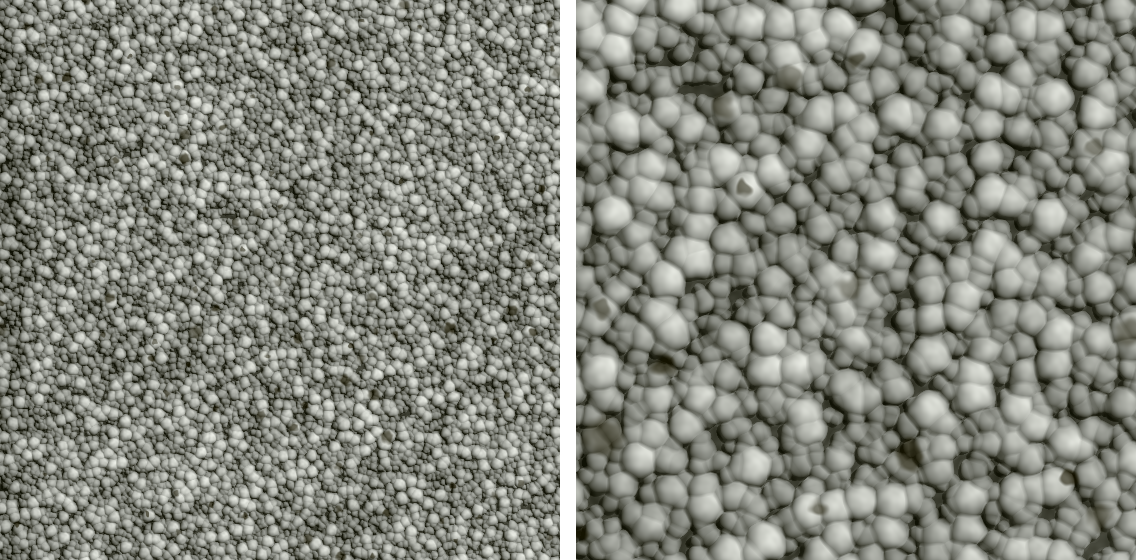
Left, the full canvas; right, a detail of the centre.
Reproduce this texture procedurally as a WebGL 1 fragment shader.

```glsl
precision highp float;
uniform vec2 u_resolution;

vec3 hash3(vec2 p) {
  vec3 q = fract(p.xyx * vec3(0.1031, 0.1030, 0.0973));
  q += dot(q, q.yxz + 33.33);
  return fract((q.xxy + q.yzz) * q.zyx);
}

float gradientDot(vec2 cell, vec2 offset) {
  float angle = 6.2832 * hash3(cell + 71.0).x;
  return dot(vec2(cos(angle), sin(angle)), offset);
}

float gradientNoise(vec2 p) {
  vec2 i = floor(p), f = p - i;
  vec2 w = f * f * f * (f * (f * 6.0 - 15.0) + 10.0);
  vec2 x = vec2(1.0, 0.0);
  return mix(mix(gradientDot(i, f), gradientDot(i + x, f - x), w.x),
             mix(gradientDot(i + x.yx, f - x.yx), gradientDot(i + 1.0, f - 1.0), w.x), w.y);
}

// Height of the tallest round grain covering p, one grain per cell
float grainLayer(vec2 p, float seed) {
  vec2 cell = floor(p);
  float height = 0.0;
  for (int y = -1; y <= 1; y++) {
    for (int x = -1; x <= 1; x++) {
      vec2 id = cell + vec2(x, y);
      vec3 rnd = hash3(id + seed);
      vec2 d = p - id - rnd.xy;
      float radius = mix(0.36, 0.78, rnd.z);
      height = max(height, sqrt(max(radius * radius - dot(d, d), 0.0)));
    }
  }
  return height;
}

// Coarse grains with finer ones filling the gaps
float relief(vec2 p) {
  float coarse = grainLayer(p * 62.0, 11.0);
  float fine = grainLayer(p * 108.0, 205.0) * 0.57 + 0.07;
  return max(coarse, fine);
}

// Scattered dark holes with ragged rims
float pits(vec2 p) {
  vec2 q = p * 19.0;
  q += 0.09 * vec2(gradientNoise(p * 110.0), gradientNoise(p * 110.0 + 40.0));
  vec2 cell = floor(q);
  float mask = 0.0;
  for (int y = -1; y <= 1; y++) {
    for (int x = -1; x <= 1; x++) {
      vec2 id = cell + vec2(x, y);
      vec3 rnd = hash3(id + 517.0);
      vec3 kind = hash3(id + 923.0);
      float radius = mix(0.09, 0.24, kind.y * kind.y);
      float hole = 1.0 - smoothstep(radius * 0.5, radius * 1.15, length(q - id - rnd.xy));
      mask = max(mask, hole * step(kind.x, 0.27) * mix(0.5, 1.0, kind.z));
    }
  }
  return mask;
}

void main() {
  vec2 p = gl_FragCoord.xy / u_resolution.y;
  vec2 warped = p + 0.003 * vec2(gradientNoise(p * 75.0), gradientNoise(p * 75.0 + 19.0));

  // Relief sampled along and across the light, which comes from the upper right
  vec2 toLight = 0.0015 * normalize(vec2(0.75, 0.65));
  vec2 across = vec2(-toLight.y, toLight.x);
  float near = relief(warped + toLight);
  float far = relief(warped - toLight);
  float height = 0.25 * (near + far + relief(warped + across) + relief(warped - across));
  float slope = (far - near) / 0.19;
  float facing = slope / sqrt(1.0 + slope * slope);

  // Diffuse light, shaded gaps and a small glint
  float tone = 0.545 + 0.25 * facing + 0.85 * (height - 0.45);
  tone += 0.12 * smoothstep(0.35, 0.9, facing) * smoothstep(0.4, 0.65, height);

  // Uneven patches, fine mottling and a darker left edge
  tone += 0.07 * gradientNoise(p * 4.0) + 0.09 * gradientNoise(p * 22.0);
  tone += 0.07 * gradientNoise(p * 170.0);
  tone -= 0.10 * (1.0 - smoothstep(0.0, 0.09, p.x));

  float pit = pits(p);
  tone = mix(tone, tone * 0.4, pit);
  tone = clamp(tone, 0.06, 0.93);

  // Greenish grey, warmer in the shadows
  vec3 color = tone + mix(vec3(0.0, 0.005, -0.045), vec3(-0.007, 0.003, -0.027),
                          smoothstep(0.15, 0.6, tone));
  color += pit * vec3(0.02, 0.008, -0.015);
  gl_FragColor = vec4(color, 1.0);
}
```
